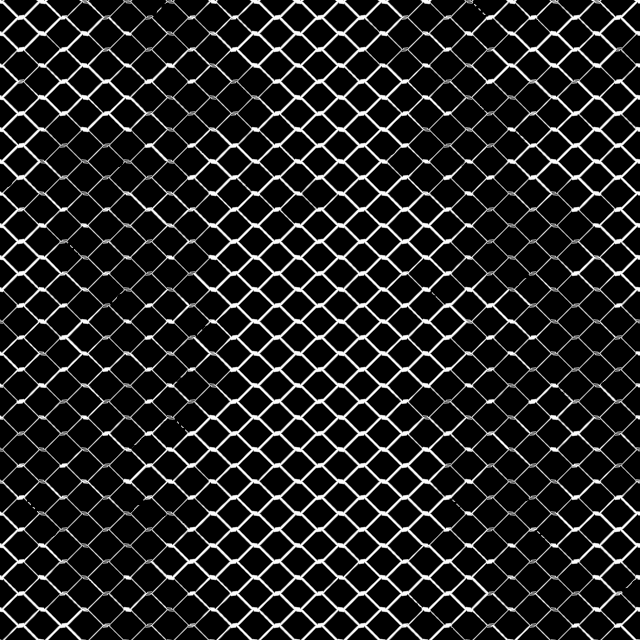
Reproduce this pattern procedurally as a three.js fragment shader.

```glsl
// Chain-link fence: white wires on black, 15 meshes across and 20 down.
// Each quarter mesh holds one diagonal wire, and twisted knots sit on a staggered
// lattice. Wrapping sines and a per-wire hash thin, roughen and nick the wires.
#define COLS 15.0
#define HALF_MESH vec2(0.5, 0.375)
#define LATTICE_SHIFT vec2(0.01, 0.035)
#define KNOT_REACH 0.0625
#define WIRE_THIN 0.010
#define WIRE_THICK 0.028
#define KNOT_THIN 0.029
#define KNOT_THICK 0.042
#define SOFT_EDGE 0.03
#define WIRE_COLOR vec3(0.99)
#define BACK_COLOR vec3(0.0)

const float TAU = 6.2831853;
varying vec2 vUv;

float hash(vec2 id) {
  return fract(sin(dot(id, vec2(12.71, 31.17))) * 4375.85);
}

// Hash of a lattice position that wraps around the canvas.
float wrapHash(vec2 id) {
  return hash(mod(id + 0.5, COLS / HALF_MESH) - 0.5);
}

float segmentDistance(vec2 p, vec2 a, vec2 b) {
  vec2 ab = b - a;
  return length(p - a - ab * clamp(dot(p - a, ab) / dot(ab, ab), 0.0, 1.0));
}

// Broad patches of heavy (positive) and worn (negative) wire.
float wearField(vec2 uv) {
  float sides = -cos(TAU * uv.x) * (0.55 + 0.45 * cos(TAU * (uv.y - 0.35)));
  float bands = 0.5 * cos(TAU * 2.0 * uv.x);
  float drift = 0.3 * sin(TAU * (3.0 * uv.x + 2.0 * uv.y))
              + 0.25 * sin(TAU * (2.0 * uv.x - 5.0 * uv.y) + 1.3);
  return sides + bands + drift;
}

// Fine variation along the wires.
float roughness(vec2 uv) {
  return sin(TAU * (41.0 * uv.x + 29.0 * uv.y)) * 0.5
       + sin(TAU * (67.0 * uv.x - 83.0 * uv.y) + 2.0) * 0.5;
}

// 0 for worn wire, 1 for heavy wire.
float weightAt(float wear, vec2 id) {
  return smoothstep(-0.6, 0.5, wear + 1.3 * (wrapHash(id) - 0.5));
}

float wireDistance(vec2 p, float wear, float rough) {
  vec2 id = floor(p / HALF_MESH);
  vec2 f = p - id * HALF_MESH;
  if (mod(id.x + id.y, 2.0) > 0.5) f.x = HALF_MESH.x - f.x;
  vec2 start = vec2(KNOT_REACH, 0.0);
  float weight = weightAt(wear + 0.15 * rough, id);
  float width = mix(WIRE_THIN, WIRE_THICK, weight) + 0.002 * rough;
  // A few worn wires lose small pieces.
  float worn = step(0.93, wrapHash(id + 7.0)) * (1.0 - weight);
  width -= 0.03 * worn * smoothstep(0.2, 0.8, rough);
  return segmentDistance(f, start, HALF_MESH - start) - width;
}

// Two lobes in a slanted twist; worn knots show a small hollow in each lobe.
float knotDistance(vec2 p, float parity, float wear, float tilt) {
  vec2 id = floor((p / HALF_MESH - parity) * 0.5 + 0.5) * 2.0 + parity;
  vec2 d = p - id * HALF_MESH;
  d.y *= tilt;
  float weight = weightAt(wear + 0.2, id);
  vec2 outer = vec2(-0.065, 0.018);
  vec2 inner = vec2(0.015, 0.010);
  float lobes = min(segmentDistance(d, outer, inner), segmentDistance(-d, outer, inner));
  float hollow = mix(0.012, -0.03, weight);
  return max(lobes - mix(KNOT_THIN, KNOT_THICK, weight), hollow - lobes);
}

void main() {
  vec2 p = vUv * COLS + LATTICE_SHIFT;
  float wear = wearField(vUv);
  float rough = roughness(vUv);

  // Join wires and both sets of knots, which lean opposite ways.
  float fence = wireDistance(p, wear, rough);
  fence = min(fence, knotDistance(p, 0.0, wear, 1.0));
  fence = min(fence, knotDistance(p, 1.0, wear, -1.0));

  float cover = clamp(0.5 - fence / SOFT_EDGE, 0.0, 1.0);
  gl_FragColor = vec4(mix(BACK_COLOR, WIRE_COLOR, cover), 1.0);
}
```
